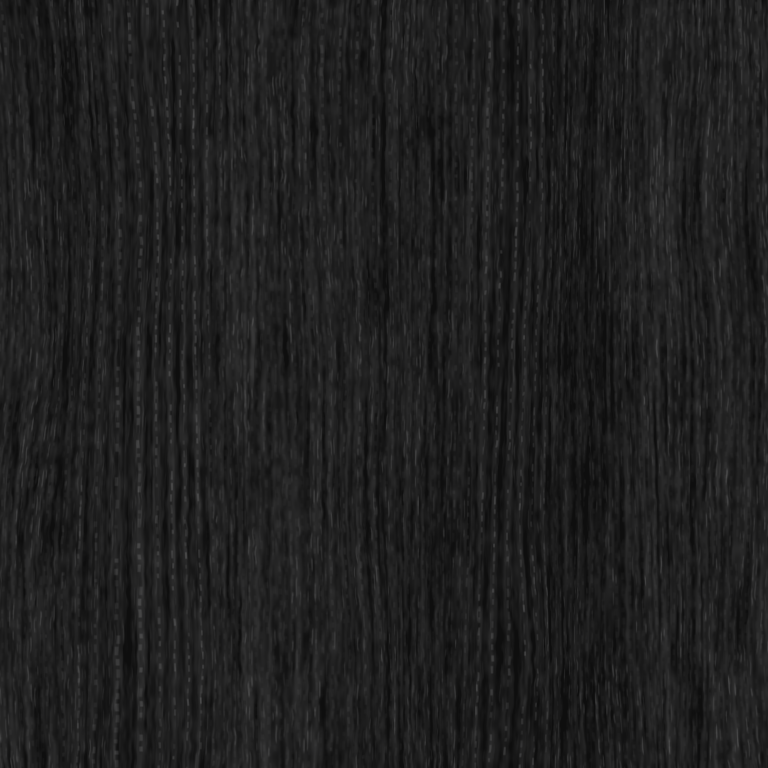
A three.js fragment shader for this texture:

```glsl
varying vec2 vUv;

// Tones
const vec3 WOOD_TINT = vec3(1.0, 1.0, 1.005);
const float BASE_TONE = 0.117;
const float DARKEST = 0.055;
const float BRIGHTEST = 0.30;

// Contrast of each layer
const float BAND_CONTRAST = 0.066;
const float RING_CONTRAST = 0.040;
const float FINE_RING_CONTRAST = 0.018;
const float FIBRE_CONTRAST = 0.100;
const float SPECK_CONTRAST = 0.062;
const float PORE_DEPTH = 0.034;
const float DASH_LIGHT = 0.110;
const float STREAK_LIGHT = 0.095;

// Features across the canvas, and along it
const float RING_COUNT = 50.0;
const float DASHES_PER_RING = 3.0;
const float DASH_ROWS = 68.0;
const vec2 FIBRE_SCALE = vec2(290.0, 11.0);
const vec2 STRAND_SCALE = vec2(170.0, 4.0);
const vec2 SPECK_SCALE = vec2(280.0, 70.0);
const vec2 PORE_SCALE = vec2(230.0, 13.0);
const vec2 STREAK_SCALE = vec2(240.0, 32.0);

float hash(vec2 p) {
  vec3 q = fract(vec3(p.xyx) * 0.1031);
  q += dot(q, q.yzx + 33.33);
  return fract((q.x + q.y) * q.z);
}

float noise(vec2 p) {
  vec2 cell = floor(p);
  vec2 f = fract(p);
  f = f * f * (3.0 - 2.0 * f);
  float low = mix(hash(cell), hash(cell + vec2(1.0, 0.0)), f.x);
  float high = mix(hash(cell + vec2(0.0, 1.0)), hash(cell + 1.0), f.x);
  return mix(low, high, f.y);
}

// Bends the straight grain into slow swells with a fine, ragged edge
vec2 bendGrain(vec2 p) {
  float swell = noise(p * vec2(5.0, 1.9) + 3.7) - 0.5;
  float wave = noise(p * vec2(14.0, 5.0) + 17.3) - 0.5;
  float ragged = noise(p * vec2(60.0, 75.0) + 41.0) - 0.5;
  p.x += 0.034 * swell + 0.011 * wave + 0.0018 * ragged;
  return p;
}

// Short upright strokes, one at most in each cell of staggered columns
float strokes(vec2 q, float density, float seed) {
  q += seed;
  float column = floor(q.x);
  q.y += 19.0 * hash(vec2(column, seed));
  vec2 cell = vec2(column, floor(q.y));
  vec2 f = fract(q) - 0.5;
  f.x -= 0.24 * (hash(cell + seed + 23.0) - 0.5);
  float present = step(hash(cell + seed), density);
  float halfLength = mix(0.24, 0.5, hash(cell + seed + 7.0));
  float strength = mix(0.35, 1.0, hash(cell + seed + 13.0));
  float across = 1.0 - smoothstep(0.08, 0.38, abs(f.x));
  float along = 1.0 - smoothstep(halfLength - 0.2, halfLength, abs(f.y));
  return present * strength * across * along;
}

void main() {
  vec2 grain = bendGrain(vUv);

  // Long boards of lighter and darker wood
  float broad = noise(grain * vec2(9.0, 0.2) + 5.2);
  float narrow = noise(grain * vec2(29.0, 0.5) + 29.0);
  float band = mix(broad, narrow, 0.45) - 0.5;

  // Growth rings, clear in some zones and lost among fibres in others
  float ringZone = smoothstep(0.25, 0.6, noise(grain * vec2(9.0, 0.35) + 61.0));
  float spacing = 2.2 * noise(grain * vec2(9.0, 0.6) + 11.0);
  float phase = grain.x * RING_COUNT + spacing;
  float ring = 0.5 + 0.5 * cos(6.2832 * phase);
  float ridge = smoothstep(0.4, 0.9, ring);
  float furrow = smoothstep(0.15, 0.85, ring) - 0.5;
  float fineRing = cos(6.2832 * (2.0 * phase + 0.6 * noise(grain * vec2(40.0, 3.0))));

  // Fine fibres, specks and dark pores
  float strand = noise(grain * STRAND_SCALE + 53.0);
  float fibre = mix(noise(grain * FIBRE_SCALE), strand, 0.4) - 0.5;
  float speck = noise(grain * SPECK_SCALE + 83.0) - 0.5;
  float pore = smoothstep(0.55, 0.85, noise(grain * PORE_SCALE + 37.0));

  // Pale dashes strung along each ring, longer streaks along the strands
  vec2 dashCell = vec2(phase * DASHES_PER_RING + 0.5, grain.y * DASH_ROWS);
  float dash = strokes(dashCell, 0.8, 3.0) * mix(0.25, ridge, ringZone);
  float streak = strokes(grain * STREAK_SCALE, 0.48, 47.0);
  streak *= mix(0.35, 1.0, smoothstep(0.3, 0.7, strand));
  streak *= mix(1.0, 0.45, ringZone);

  float tone = BASE_TONE + BAND_CONTRAST * band;
  tone += RING_CONTRAST * furrow * mix(0.3, 1.0, ringZone);
  tone += FINE_RING_CONTRAST * 0.5 * fineRing * (1.0 - ringZone);
  tone += FIBRE_CONTRAST * fibre * mix(1.0, 0.7, ringZone);
  tone += SPECK_CONTRAST * speck - PORE_DEPTH * pore;
  tone += DASH_LIGHT * dash + STREAK_LIGHT * streak;

  gl_FragColor = vec4(WOOD_TINT * clamp(tone, DARKEST, BRIGHTEST), 1.0);
}
```
